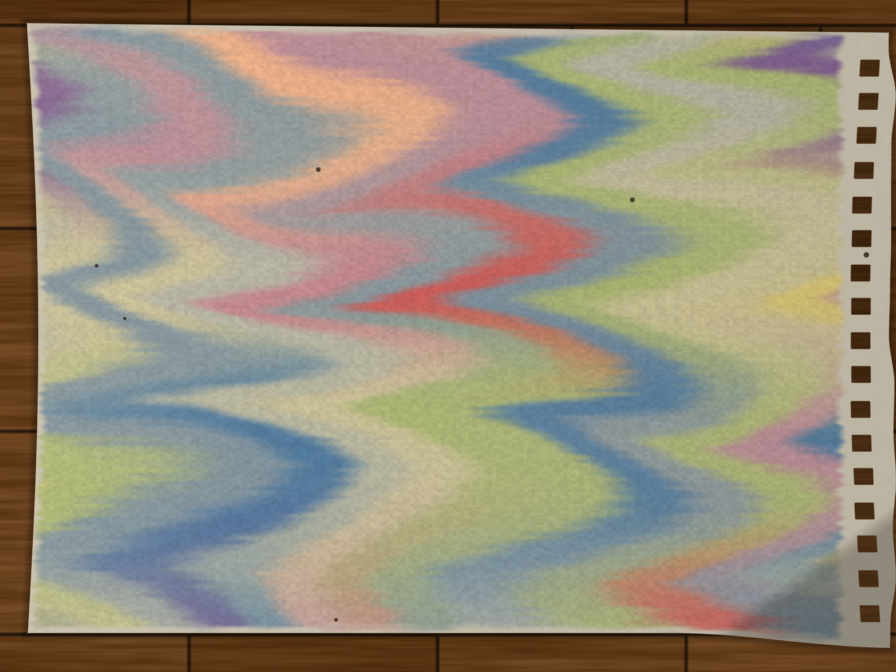
A Shadertoy shader for this background:

```glsl
#define BAND_DENSITY 8.5
#define SCALLOP_ROWS 5.0
#define SCALLOP_REACH 0.21
#define STROKE_FRINGE 0.035
#define GRAIN_STRENGTH 0.13
#define HOLE_STEP 0.0507
#define HOLE_TOP 0.899
#define PLANK_HEIGHT 0.302
#define PLANK_LENGTH 0.37
#define PAPER vec3(0.76, 0.73, 0.66)
#define WOOD_DARK vec3(0.28, 0.15, 0.03)
#define WOOD_LIGHT vec3(0.49, 0.32, 0.17)

const vec3 PENCILS[14] = vec3[14](
    vec3(0.70, 0.69, 0.60), vec3(0.77, 0.73, 0.57), vec3(0.48, 0.55, 0.59),
    vec3(0.74, 0.50, 0.53), vec3(0.77, 0.73, 0.55), vec3(0.30, 0.46, 0.60),
    vec3(0.65, 0.69, 0.43), vec3(0.69, 0.68, 0.62), vec3(0.48, 0.35, 0.54),
    vec3(0.83, 0.75, 0.43), vec3(0.52, 0.57, 0.59), vec3(0.77, 0.35, 0.34),
    vec3(0.71, 0.53, 0.57), vec3(0.90, 0.66, 0.51));

float hash(vec2 p) {
    return fract(sin(dot(p, vec2(127.1, 311.7))) * 43758.5453);
}

float noise(vec2 p) {
    vec2 i = floor(p), f = fract(p);
    f = f * f * (3.0 - 2.0 * f);
    return mix(mix(hash(i), hash(i + vec2(1, 0)), f.x),
               mix(hash(i + vec2(0, 1)), hash(i + vec2(1, 1)), f.x), f.y);
}

vec3 pencil(vec2 cell) {
    return PENCILS[int(hash(cell + 3.7) * 13.99)];
}

// Softly blended cells of pencil colour
vec3 colourField(vec2 p) {
    vec2 i = floor(p), f = smoothstep(0.12, 0.88, fract(p));
    return mix(mix(pencil(i), pencil(i + vec2(1, 0)), f.x),
               mix(pencil(i + vec2(0, 1)), pencil(i + vec2(1, 1)), f.x), f.y);
}

// Nested arcs bulging to the right, with cusps drawn out sideways
vec3 marbling(vec2 p) {
    vec2 q = p + 0.16 * (vec2(noise(p * 3.1 + 8.0), noise(p * 2.7 + 21.0)) - 0.5);
    float wave = sin(3.14159 * (q.y * SCALLOP_ROWS + 0.9 * noise(p * vec2(2.0, 1.5))));
    float reach = SCALLOP_REACH * (0.45 + 1.1 * noise(p * vec2(2.2, 3.0) + 5.0));
    float across = q.x - reach * sqrt(wave * wave + 0.015);
    across += 0.22 * noise(q * vec2(1.6, 3.4) + 31.0);
    across += STROKE_FRINGE * (noise(p * vec2(14.0, 150.0)) - 0.5);
    vec3 colour = colourField(vec2(across * BAND_DENSITY, q.y * 3.6) + 20.0);
    float coverage = 0.74 + 0.26 * noise(p * vec2(5.0, 9.0) + 13.0);
    return mix(vec3(0.70, 0.68, 0.60), colour, coverage);
}

// Long boards with streaky grain and dark joints
vec3 wood(vec2 p) {
    float level = (p.y - 0.962) / PLANK_HEIGHT;
    float row = floor(level);
    float along = p.x / PLANK_LENGTH + 0.24 + 0.46 * mod(row, 2.0);
    float streak = 0.6 * noise(p * vec2(5.0, 130.0)) + 0.4 * noise(p * vec2(18.0, 300.0));
    float tone = 0.7 * streak + 0.35 * hash(vec2(floor(along), row)) - 0.08;
    vec3 colour = mix(WOOD_DARK, WOOD_LIGHT, clamp(tone, 0.0, 1.0));
    float seamY = (0.5 - abs(fract(level) - 0.5)) * PLANK_HEIGHT;
    float seamX = (0.5 - abs(fract(along) - 0.5)) * PLANK_LENGTH;
    return colour * mix(0.35, 1.0, smoothstep(0.0, 0.005, min(seamX, seamY)));
}

// Signed distance to the sheet, negative inside
float sheet(vec2 p) {
    float left = 0.038 + 0.019 * sin(3.14159 * p.y);
    float bottom = 0.058 - 0.022 * smoothstep(1.0, 1.33, p.x);
    float top = 0.966 - 0.011 * p.x;
    float right = 1.322 + 0.012 * noise(vec2(p.y * 14.0, 2.0));
    return max(max(left - p.x, p.x - right), max(bottom - p.y, p.y - top));
}

// Signed distance to the column of punched holes
float holes(vec2 p) {
    float index = clamp(floor((HOLE_TOP - p.y) / HOLE_STEP + 0.5), 0.0, 16.0);
    float bend = 1.281 + 0.085 * (p.y - 0.5) * (p.y - 0.5);
    vec2 centre = vec2(bend, HOLE_TOP - index * HOLE_STEP);
    centre += 0.003 * (hash(vec2(index, 4.0)) - 0.5);
    vec2 d = abs(p - centre) - vec2(0.0125, 0.0105);
    return length(max(d, 0.0)) + min(max(d.x, d.y), 0.0) - 0.002;
}

// Sparse dark specks
float specks(vec2 p, float aa) {
    vec2 cell = floor(p * 9.0);
    vec2 centre = (cell + 0.2 + 0.6 * vec2(hash(cell), hash(cell + 7.0))) / 9.0;
    float radius = 0.002 + 0.002 * hash(cell + 15.0);
    float present = step(0.93, hash(cell + 40.0));
    return present * (1.0 - smoothstep(radius - aa, radius + aa, length(p - centre)));
}

void mainImage(out vec4 fragColor, in vec2 fragCoord) {
    vec2 p = fragCoord / iResolution.y;
    float aa = 1.0 / iResolution.y;
    float edge = sheet(p);

    // Pencil drawing inside a pale margin
    float fringe = 0.012 * (noise(p * vec2(20.0, 140.0)) - 0.5);
    float inside = min(-edge - 0.004, 1.254 - p.x) + fringe;
    float drawn = smoothstep(-0.004, 0.012, inside);
    vec3 page = mix(PAPER, marbling(p), drawn);
    float grain = 0.6 * noise(p * vec2(170.0, 230.0)) + 0.4 * noise(p * 340.0) - 0.5;
    page *= 1.0 + GRAIN_STRENGTH * grain * mix(0.25, 1.0, drawn);
    page = mix(page, vec3(0.16, 0.11, 0.08), 0.8 * specks(p, aa));

    // Side light and a slanting shadow in the lower right corner
    page *= mix(1.05, 0.97, p.x / 1.333);
    float slant = p.y - 0.06 - 0.7 * (p.x - 1.08);
    page *= mix(0.76, 1.0, smoothstep(-0.02, 0.02, slant));

    // Sheet and holes over the boards
    float cut = max(edge, -holes(p));
    vec3 ground = wood(p) * mix(0.7, 1.0, smoothstep(0.0, 0.014, edge + 0.016 * step(edge, 0.0)));
    vec3 colour = mix(page, ground, smoothstep(-aa, aa, cut));
    fragColor = vec4(colour, 1.0);
}
```
